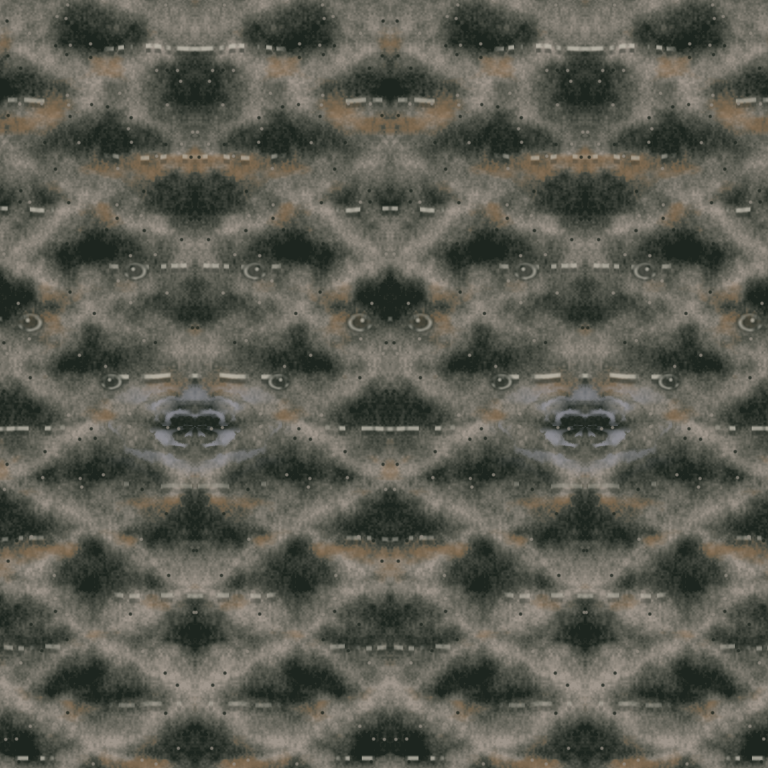
Give the GLSL for this pattern, as a WebGL 2 fragment shader.

```glsl
#version 300 es
precision highp float;
// Mottled moss-and-stone hide: staggered rows of dark diamonds between pale ridges,
// folded like a kaleidoscope in x. Layered value noise warps, stains and roughens
// the lattice; bead rows, specks, droplets and a lilac bloom lie on top.
uniform vec2 u_resolution;
out vec4 fragColor;

const float FOLD = 0.254;        // distance between mirror axes
const float ROW = 0.1426;        // height of one diamond
const float FIRST_ROW = 0.120;   // first diamond centre, from the top
const vec3 MOSS = vec3(0.115, 0.145, 0.120);
const vec3 STONE = vec3(0.345, 0.350, 0.312);
const vec3 SAND = vec3(0.575, 0.545, 0.505);
const vec3 RUST = vec3(0.50, 0.37, 0.23);
const vec3 LILAC = vec3(0.61, 0.61, 0.65);
const vec3 BEAD = vec3(0.76, 0.74, 0.69);

// Integer hash of a lattice point, 0..1
float hash(vec2 p) {
  uvec2 q = uvec2(ivec2(floor(p))) * uvec2(1597334673u, 3812015801u);
  uint n = (q.x ^ q.y) * 1597334673u;
  n = (n ^ (n >> 15)) * 2246822519u;
  n ^= n >> 13;
  return float(n >> 8) / 16777216.0;
}

float noise(vec2 p) {
  vec2 i = floor(p), f = fract(p);
  f = f * f * (3.0 - 2.0 * f);
  return mix(mix(hash(i), hash(i + vec2(1, 0)), f.x),
             mix(hash(i + vec2(0, 1)), hash(i + vec2(1, 1)), f.x), f.y);
}

float fbm(vec2 p) {
  float sum = 0.0, amp = 0.5;
  for (int i = 0; i < 5; i++) {
    sum += amp * noise(p);
    p = p * 2.03 + 17.0;
    amp *= 0.5;
  }
  return sum;
}

// 1 inside the radius, fading to 0 across the soft margin
float disc(float d, float radius, float soft) {
  return 1.0 - smoothstep(radius - soft, radius + soft, d);
}

// Tone of the diamond lattice: 0 in the dark hearts, 1 on the ridges
float diamondTone(vec2 g, float contrast) {
  vec2 id = floor(g + 0.5), q = g - id;
  if (abs(q.x) + abs(q.y) > 0.5) {
    id = floor(g) + 0.5;
    q = g - id;
  }
  float m = abs(q.x) + abs(q.y), inner = max(1.0 - 2.0 * m, 0.0);
  float vary = hash(id * 2.0 + 40.0);
  float e = m + 0.55 * q.y * inner;
  float tone = smoothstep(0.08, 0.55, e) * 0.80;
  tone += smoothstep(0.04, 0.11, q.y) * inner * 0.28;
  tone += smoothstep(0.38, 0.50, m) * 0.08 + (vary - 0.5) * 0.22 * inner;
  return mix(0.47, tone, contrast);
}

// Broken row of pale beads; offset is its height within each lattice row
float beadRow(vec2 g, float axis, float offset, float span) {
  float y = g.y - offset, row = floor(y + 0.5);
  float wobble = (noise(vec2(g.x * 9.0, row * 7.0 + 90.0)) - 0.5) * 0.03;
  float line = disc(abs(y - row + wobble), 0.019, 0.014);
  float beads = smoothstep(0.46, 0.78, noise(vec2(g.x * 37.0, row * 5.0 + 60.0)));
  float reach = disc(abs(g.x - axis), span, 0.06);
  return line * beads * reach * (0.4 + 0.6 * hash(vec2(row + 20.0, axis * 9.0)));
}

// Glossy droplet: x is its pale rim, y its dark body
vec2 droplet(vec2 p, vec2 centre, float radius) {
  vec2 d = p - centre;
  float r = length(d * vec2(0.85, 1.15)) / radius;
  float rim = disc(abs(r - 0.8), 0.15, 0.15) * noise(d / radius * 2.0 + 30.0);
  return vec2(rim + disc(length(d / radius + 0.2), 0.18, 0.15), disc(r, 1.1, 0.25));
}

void main() {
  vec2 canvas = gl_FragCoord.xy / u_resolution;
  float u = abs(mod(canvas.x + FOLD, 2.0 * FOLD) - FOLD);
  vec2 p = vec2(u, 1.0 - canvas.y);

  // Warped diamond lattice
  vec2 g = vec2(p.x / FOLD, (p.y - FIRST_ROW) / ROW);
  vec2 bend = vec2(fbm(p * 22.0 + 5.0), fbm(p * 22.0 + 71.0)) - 0.48;
  float tone = diamondTone(g + bend * vec2(0.28, 0.26), mix(0.78, 1.08, p.y));

  // Worn band around the odd mirror axis, then mottling and fine nap
  float worn = disc(abs(u - FOLD), 0.12, 0.015) * disc(abs(p.y - 0.48), 0.14, 0.03);
  tone = mix(tone, 0.52, worn * 0.3);
  tone += (fbm(p * 34.0 + 11.0) - 0.48) * 0.85;
  tone += (noise(p * vec2(300.0, 170.0)) - 0.5) * 0.20;
  tone += (noise(p * 390.0 + 50.0) - 0.5) * 0.20;
  tone = clamp(tone, 0.0, 1.1);
  vec3 color = tone < 0.5 ? mix(MOSS, STONE, tone * 2.0) : mix(STONE, SAND, tone * 2.0 - 1.0);

  // Rust stains along the ridges
  float stain = smoothstep(0.56, 0.76, fbm(p * vec2(15.0, 24.0) + 33.0));
  color = mix(color, RUST, stain * smoothstep(0.3, 0.7, tone) * 0.55);

  // Lilac bloom with curved streaks around a dark lens
  vec2 b = (p - vec2(FOLD, 0.555)) / vec2(0.135, 0.075);
  float r = length(b) + (fbm(p * 40.0) - 0.48) * 0.35;
  float streak = noise(vec2(r * 11.0, atan(b.y, b.x) * 2.5 + 20.0));
  color = mix(color, LILAC, disc(r, 0.75, 0.35) * smoothstep(0.35, 0.9, streak) * 0.75);
  color = mix(color, MOSS, disc(length(b * vec2(1.0, 2.8)), 0.34, 0.18) * 0.7);

  // Bead rows with a thin shadow beneath each
  vec2 lift = vec2(0.0, -0.045);
  float beads = beadRow(g, 0.0, 0.07, 0.32) + beadRow(g, 1.0, 0.59, 0.44);
  float shade = beadRow(g + lift, 0.0, 0.07, 0.32) + beadRow(g + lift, 1.0, 0.59, 0.44);
  color = mix(color, MOSS, shade * 0.45);
  color = mix(color, BEAD, beads * 0.85);

  // Sparse specks, pale or dark, one per jittered cell
  vec2 cell = floor(p * 62.0);
  vec2 jitter = 0.3 + 0.4 * vec2(hash(cell + 7.0), hash(cell + 19.0));
  float speck = disc(length(fract(p * 62.0) - jitter), 0.13, 0.08) * step(0.88, hash(cell + 3.0));
  color = mix(color, hash(cell + 29.0) > 0.5 ? SAND : MOSS, speck * 0.8);

  // Droplets
  vec2 drops = droplet(p, vec2(0.039, 0.420), 0.014) + droplet(p, vec2(0.176, 0.353), 0.013)
             + droplet(p, vec2(0.145, 0.497), 0.012);
  color = mix(color, MOSS, min(drops.y, 1.0) * 0.5);
  color = mix(color, BEAD, min(drops.x, 1.0) * 0.75);

  fragColor = vec4(color, 1.0);
}
```
